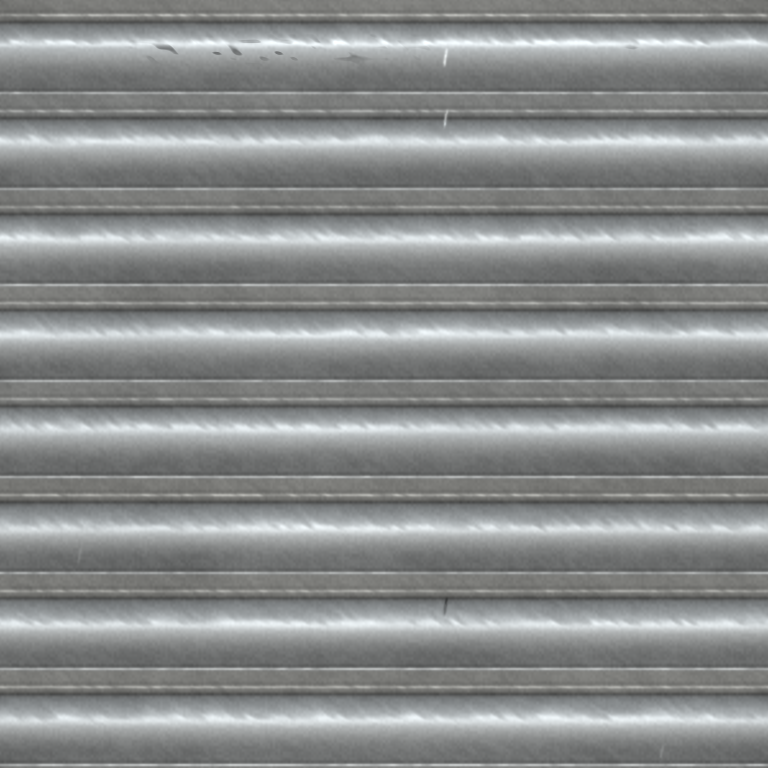
Give the GLSL for this texture, as a WebGL 1 fragment shader.

```glsl
precision highp float;
// Galvanised corrugated shutter: eight horizontal slats, each a rounded rib with a
// streaky highlight, then a flat groove edged by two thin bright lines and a dark seam.
// Shading is a 1D profile per slat, roughened by value noise that wraps at the borders.

uniform vec2 u_resolution;

float hash(vec2 p) {
  return fract(sin(dot(p, vec2(127.1, 311.7))) * 4375.85);
}

// Value noise over uv in 0..1, wrapping after a whole number of cells.
float noise(vec2 uv, vec2 cells) {
  vec2 p = uv * cells;
  vec2 i = floor(p);
  vec2 f = p - i;
  f = f * f * (3.0 - 2.0 * f);
  vec2 a = mod(i, cells);
  vec2 b = mod(i + 1.0, cells);
  return mix(mix(hash(a), hash(vec2(b.x, a.y)), f.x),
             mix(hash(vec2(a.x, b.y)), hash(b), f.x), f.y);
}

float bell(float d, float width) {
  d /= width;
  return exp(-d * d);
}

void main() {
  vec2 uv = gl_FragCoord.xy / u_resolution;

  // Slat index counted downwards, and position t from its upper seam
  float y = (1.0 - uv.y) * 8.0 - 0.23;
  float row = mod(floor(y), 8.0);
  float t = fract(y);
  float worn = 1.0 - step(0.5, row);

  // Grain: slanted streaks, soft blotches and fine speckle
  vec2 slant = vec2(uv.x + uv.y, uv.y);
  float streak = noise(slant, vec2(110.0, 90.0));
  float blotch = noise(uv, vec2(24.0, 40.0));
  float speckle = noise(uv, vec2(300.0, 260.0));
  float broad = noise(uv, vec2(5.0, 8.0));

  // Rounded rib, darkening towards its lower edge
  float shade = mix(0.48, 0.61, smoothstep(0.0, 0.22, t));
  shade = mix(shade, 0.425, smoothstep(0.27, 0.64, t));

  // Highlight, at a slightly different height on every slat
  float center = 0.265 + 0.05 * (hash(vec2(row, 3.0)) - 0.5) - 0.02 * worn;
  float d = t - center + 0.035 * (streak - 0.5) + 0.025 * (blotch - 0.5);
  float glint = 0.55 + 0.5 * streak + 0.35 * (broad - 0.5);
  shade += 0.13 * bell(d, d < 0.0 ? 0.10 : 0.15);
  shade += (0.19 + 0.06 * worn) * glint * bell(d, 0.05 - 0.012 * worn);

  // Flat groove with two broken bright edges
  shade = mix(shade, 0.485, smoothstep(0.725, 0.76, t));
  float dash = noise(uv + vec2(0.0, 0.37), vec2(90.0, 8.0));
  float edge = 0.6 + 0.4 * hash(vec2(row, 9.0));
  shade -= 0.05 * bell(t - 0.705, 0.02);
  shade += (0.19 + 0.17 * dash) * edge * bell(t - 0.738, 0.015);
  shade -= 0.04 * bell(t - 0.89, 0.022);
  shade += (0.08 + 0.18 * streak) * edge * bell(t - 0.928, 0.017);

  // Dark seam between slats
  float seam = abs(fract(t + 0.5) - 0.5);
  shade -= 0.10 * bell(seam, 0.022) + 0.06 * bell(seam, 0.05);

  // Surface grain and pits along the most worn highlight
  shade += 0.035 * (streak - 0.5) + 0.03 * (blotch - 0.5);
  shade += 0.035 * (speckle - 0.5) + 0.035 * (broad - 0.5);
  float pits = smoothstep(0.72, 0.92, noise(slant, vec2(75.0, 130.0)));
  pits *= smoothstep(0.45, 0.75, noise(uv, vec2(7.0, 3.0)));
  shade -= 0.28 * worn * pits * bell(t - 0.28, 0.10);

  // A few short scratches, pale first and then dark or faint
  for (int k = 0; k < 5; k++) {
    float i = float(k);
    vec2 spot = vec2(mix(0.58, hash(vec2(i, 5.0)), step(2.5, i)),
                     fract(0.925 - 0.08 * i - 0.2775 * i * (i - 1.0)));
    vec2 q = fract(uv - spot + 0.5) - 0.5;
    float mark = bell(q.x - 0.15 * q.y, 0.0022) * (1.0 - smoothstep(0.006, 0.015, abs(q.y)));
    float strength = i < 1.5 ? 0.26 : (i < 2.5 ? -0.2 : 0.06);
    shade += strength * mark * (0.5 + 0.7 * speckle);
  }

  // Cool sky tint on the upper rib, warmer grey in the groove
  float cool = smoothstep(0.0, 0.06, t) * (1.0 - smoothstep(0.2, 0.45, t));
  float warm = smoothstep(0.74, 0.78, t) * hash(vec2(row, 7.0));
  vec3 tint = vec3(0.985, 1.0, 0.998);
  tint += cool * vec3(-0.015, 0.0, 0.015) + warm * vec3(0.015, 0.0, -0.025);
  gl_FragColor = vec4(clamp(shade * tint, 0.0, 1.0), 1.0);
}
```
